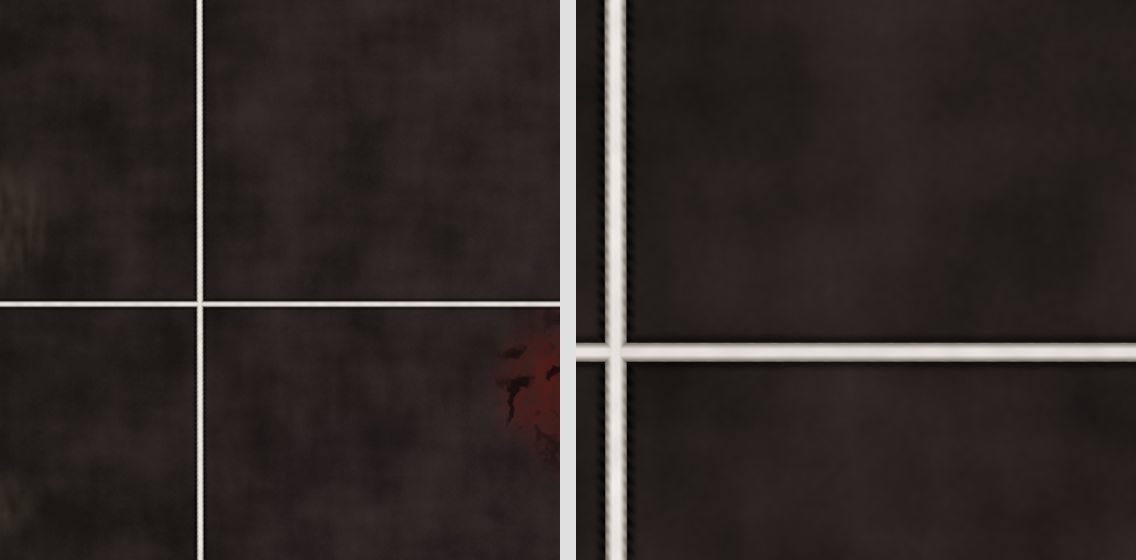
Left: the whole. Right: its middle third, enlarged.
A Shadertoy shader for this texture:

```glsl
const vec2 REPEATS = vec2(1.0);              // tiles across and down
const vec2 JOINT_POS = vec2(0.357, 0.457);   // where the joints cross
const vec2 JOINT_HALF = vec2(0.0066, 0.0058);
const float JOINT_LEAN = 0.0015;
const float ROPE_COUNT = 120.0;
const float ROPE_SLANT = 0.6;
const float SHADOW_WIDTH = 0.007;

const vec3 TILE_DARK = vec3(0.115, 0.097, 0.088);
const vec3 TILE_LIGHT = vec3(0.187, 0.153, 0.144);
const vec3 PLUM_TINT = vec3(0.004, -0.002, 0.006);
const vec3 JOINT_CORE = vec3(0.92, 0.90, 0.88);
const vec3 JOINT_SIDE = vec3(0.50, 0.47, 0.44);
const vec3 RUST_RED = vec3(0.31, 0.105, 0.095);
const vec3 DUST_TAN = vec3(0.27, 0.23, 0.19);

const vec2 RUST_POS = vec2(1.01, 0.31);
const vec2 RUST_SIZE = vec2(0.17, 0.20);
const vec2 DUST_POS = vec2(0.01, 0.60);
const vec2 DUST_SIZE = vec2(0.13, 0.17);
const vec2 SMUDGE_POS = vec2(0.015, 0.095);
const vec2 SMUDGE_SIZE = vec2(0.07, 0.08);

const float TAU = 6.2831853;

float hash(vec2 p) {
    vec3 q = fract(vec3(p.xyx) * 0.1031);
    q += dot(q, q.yzx + 33.33);
    return fract((q.x + q.y) * q.z);
}

vec2 gradient(vec2 cell) {
    float angle = TAU * hash(cell);
    return vec2(cos(angle), sin(angle));
}

float gradientNoise(vec2 p) {
    vec2 i = floor(p), f = p - i;
    vec2 u = f * f * f * (f * (f * 6.0 - 15.0) + 10.0);
    vec2 e = vec2(1.0, 0.0);
    float low = mix(dot(gradient(i), f), dot(gradient(i + e), f - e), u.x);
    float high = mix(dot(gradient(i + e.yx), f - e.yx),
                     dot(gradient(i + 1.0), f - 1.0), u.x);
    return mix(low, high, u.y);
}

float fbm(vec2 p) {
    float sum = 0.0, weight = 0.6;
    for (int i = 0; i < 5; i++) {
        sum += weight * gradientNoise(p);
        p = mat2(1.6, 1.2, -1.2, 1.6) * p + 17.3;
        weight *= 0.55;
    }
    return sum;
}

// Soft blob: 1 at the centre, 0 at its rim
float stain(vec2 p, vec2 centre, vec2 size) {
    return 1.0 - smoothstep(0.0, 1.0, length((p - centre) / size));
}

vec3 tileSurface(vec2 uv) {
    // Cloudy blotches, fine grain and faint brushed streaks
    float blotch = fbm(uv * 7.0 + 40.0);
    float grain = gradientNoise(uv * 160.0 + 80.0);
    float streak = gradientNoise(uv * vec2(45.0, 7.0) + 60.0)
                 + gradientNoise(uv * vec2(7.0, 40.0) + 90.0);
    float tone = 0.47 + 1.25 * blotch + 0.14 * grain + 0.22 * streak;
    tone += 0.45 * (smoothstep(0.0, 0.9, uv.x) - 0.5);
    tone += 0.15 * smoothstep(0.5, 1.0, uv.y);
    vec3 color = mix(TILE_DARK, TILE_LIGHT, clamp(tone, -0.15, 1.2));
    color += PLUM_TINT * smoothstep(0.6, 0.1, uv.y) * smoothstep(0.2, 0.6, uv.x);

    // Dusty wear, broken into upright streaks
    float dust = stain(uv, DUST_POS, DUST_SIZE) + 0.7 * stain(uv, SMUDGE_POS, SMUDGE_SIZE);
    float broken = 0.65 + 0.7 * gradientNoise(uv * vec2(60.0, 14.0) + 30.0) + 0.8 * blotch;
    color = mix(color, DUST_TAN, clamp(dust * broken, 0.0, 0.8));

    // Feathered rust, brushed along a slant, with short dark scars
    vec2 brushed = mat2(0.8, 0.6, -0.6, 0.8) * uv * vec2(1.0, 1.0);
    vec2 warped = uv + 0.08 * vec2(fbm(uv * 9.0 + 5.0), fbm(uv * 9.0 + 25.0));
    float rust = stain(warped, RUST_POS, RUST_SIZE);
    float mottle = 0.9 + 1.1 * fbm(brushed * vec2(45.0, 18.0) + 70.0);
    color = mix(color, RUST_RED, clamp(rust * mottle, 0.0, 0.9));
    float scar = smoothstep(0.08, 0.38, gradientNoise(warped * vec2(34.0, 22.0) + 11.0));
    return color * (1.0 - 0.55 * scar * smoothstep(0.1, 0.5, rust));
}

void mainImage(out vec4 fragColor, in vec2 fragCoord) {
    vec2 uv = fragCoord / iResolution.xy;
    vec2 pixel = 1.0 / iResolution.xy;

    // Signed distance across each joint
    vec2 grid = (uv - JOINT_POS) * REPEATS;
    grid.x += JOINT_LEAN * (uv.y - 0.5);
    vec2 offset = (fract(grid + 0.5) - 0.5) / REPEATS;
    vec2 edge = abs(offset) - JOINT_HALF;
    float rope = sin(TAU * ROPE_COUNT * (uv.y + ROPE_SLANT * offset.x));

    // Tile face, darkened beside the joints
    vec3 color = tileSurface(uv);
    vec2 shade = 1.0 - smoothstep(vec2(0.0), vec2(SHADOW_WIDTH), edge);
    shade *= vec2(0.65 + 0.2 * rope, 0.5);
    color *= 1.0 - max(shade.x, shade.y);

    // Rounded pale joints, twisted like cord along the upright one
    vec2 cover = 1.0 - smoothstep(-1.2 * pixel, 0.6 * pixel, edge);
    vec2 core = 1.0 - smoothstep(0.25 * JOINT_HALF, JOINT_HALF, abs(offset));
    core.x = clamp(core.x + 0.15 * rope * (1.0 - core.x), 0.0, 1.0);
    core.y *= 0.93;
    vec3 joint = mix(JOINT_SIDE, JOINT_CORE, max(core.x, core.y));
    joint *= 1.0 + 0.05 * gradientNoise(uv * 60.0);
    fragColor = vec4(mix(color, joint, max(cover.x, cover.y)), 1.0);
}
```
